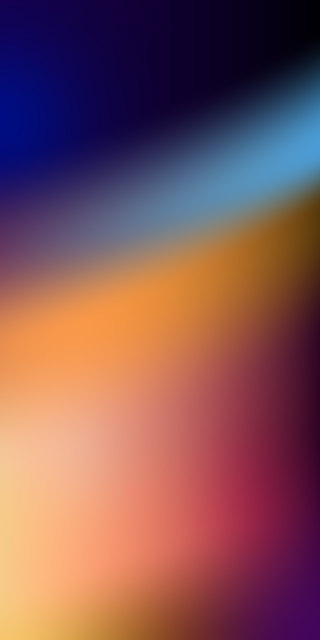
Write a WebGL 1 fragment shader that draws this background.

```glsl
precision highp float;

uniform vec2 u_resolution;

// Smooth horizontal gradient through a left, middle and right colour
vec3 band(float x, vec3 left, vec3 middle, vec3 right) {
  return left * 2.0 * (x - 0.5) * (x - 1.0)
       + middle * 4.0 * x * (1.0 - x)
       + right * 2.0 * x * (x - 0.5);
}

// Soft elliptical light, 1 at its centre
float glow(vec2 p, vec2 centre, vec2 radii) {
  vec2 q = (p - centre) / radii;
  return exp(-dot(q, q));
}

void main() {
  vec2 uv = gl_FragCoord.xy / u_resolution;
  float x = uv.x;
  float depth = 1.0 - uv.y;
  vec2 p = vec2(x, depth);

  // Signed height below the curved diagonal horizon
  float horizon = 0.488 - 0.105 * x - 0.09 * x * x;
  float below = depth - horizon;

  // Night sky with a royal blue glow on the left
  vec3 color = band(x, vec3(0.08, 0.0, 0.29), vec3(0.06, 0.0, 0.19), vec3(0.0, 0.0, 0.02));
  color += vec3(-0.08, 0.05, 0.22) * glow(p, vec2(0.0, 0.19), vec2(0.27, 0.13));
  color = max(color, 0.0);

  // Haze along the horizon, from mauve to bright blue
  vec3 haze = band(x, vec3(0.41, 0.23, 0.38), vec3(0.38, 0.49, 0.61), vec3(0.29, 0.61, 0.84));
  color = mix(color, haze, smoothstep(-0.25, -0.07, below));

  // Amber ridge, with an edge that sharpens to the right
  vec3 amber = band(x, vec3(0.91, 0.56, 0.31), vec3(0.90, 0.55, 0.23), vec3(0.34, 0.22, 0.04));
  float ridge = smoothstep(mix(-0.11, -0.06, x), mix(0.06, 0.035, x), below);
  color = mix(color, amber, ridge);

  // Peach to plum body
  vec3 rose = band(x, vec3(0.96, 0.78, 0.61), vec3(0.82, 0.48, 0.42), vec3(0.18, 0.02, 0.14));
  color = mix(color, rose, smoothstep(0.05, 0.25, below));

  // Warmer ember layer
  vec3 ember = band(x, vec3(0.96, 0.80, 0.53), vec3(0.88, 0.47, 0.38), vec3(0.26, 0.04, 0.22));
  color = mix(color, ember, smoothstep(0.66, 0.84, depth));

  // Crimson light on the right, pale blush on the left
  color += vec3(0.02, -0.09, -0.01) * glow(p, vec2(0.77, 0.77), vec2(0.18, 0.17));
  color += vec3(-0.02, 0.04, 0.06) * glow(p, vec2(0.25, 0.72), vec2(0.16, 0.11));

  // Floor, from gold through umber to violet
  vec3 ground = band(smoothstep(0.0, 1.0, x),
                     vec3(0.96, 0.77, 0.40), vec3(0.55, 0.30, 0.14), vec3(0.26, 0.02, 0.36));
  color = mix(color, ground, smoothstep(0.92 - 0.16 * x, 1.03 - 0.03 * x, depth));

  gl_FragColor = vec4(clamp(color, 0.0, 1.0), 1.0);
}
```
